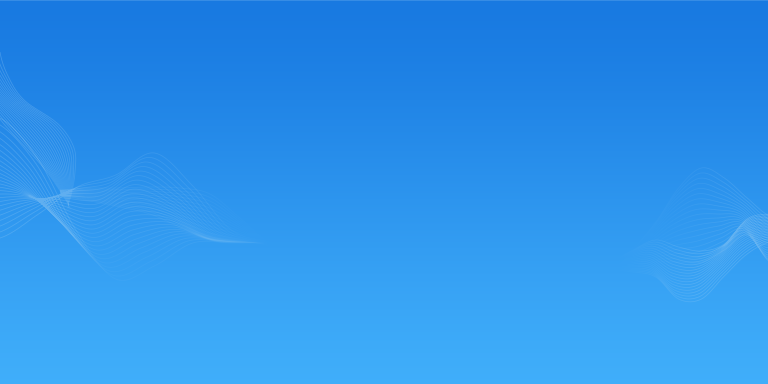
A Shadertoy shader for this background:

```glsl
// A blue vertical gradient with two translucent, twisting line ribbons at the sides.
// Each ribbon is a loop of thin strands blended between two spline edges; the
// inner strands slide along the ribbon so that its twists stay open.

#define GRID vec2(768.0, 384.0)   // design units across the canvas, y downward
#define LINE_WIDTH 0.75           // strand width in design units
#define STRAND_ALPHA 0.36
#define TOP_COLOR vec3(0.092, 0.473, 0.880)
#define BOTTOM_COLOR vec3(0.250, 0.682, 0.980)
#define STRAND_COLOR vec3(0.58, 0.79, 0.95)

// Catmull-Rom spline through eight evenly spaced knots: value and slope over t.
vec2 spline(float t, float knots[8]) {
    float s = t * 7.0;
    int i = clamp(int(floor(s)), 0, 6);
    float f = s - float(i);
    float a = knots[max(i - 1, 0)];
    float b = knots[i];
    float c = knots[i + 1];
    float d = knots[min(i + 2, 7)];
    float k1 = 0.5 * (c - a);
    float k2 = 0.5 * (2.0 * a - 5.0 * b + 4.0 * c - d);
    float k3 = 0.5 * (3.0 * (b - c) + d - a);
    return vec2(b + f * (k1 + f * (k2 + f * k3)),
                7.0 * (k1 + f * (2.0 * k2 + f * 3.0 * k3)));
}

// Strand coverage of a ribbon that runs along q.x between range.x and range.y.
float ribbon(vec2 q, vec2 range, float edgeA[8], float edgeB[8], int count, float slide) {
    float extent = range.y - range.x;
    float t = (q.x - range.x) / extent;
    if (t < 0.0 || t > 1.0) return 0.0;
    float pixels = iResolution.y / GRID.y;
    float width = LINE_WIDTH * pixels;
    float cover = 0.0;
    for (int i = 0; i <= count; i++) {
        float k = float(i) / float(count);
        float along = t + slide * 4.0 * k * (1.0 - k);
        vec2 strand = mix(spline(along, edgeA), spline(along, edgeB), k);
        float slope = strand.y / extent;
        float dist = abs(q.y - strand.x) * pixels / sqrt(1.0 + slope * slope);
        cover += clamp(min(0.5 * width + 0.5 - dist, width), 0.0, 1.0);
    }
    return cover;
}

float leftRibbons(vec2 p) {
    if (p.x > 275.0) return 0.0;
    // Upright fold beside the left border, running down the canvas.
    float fold = ribbon(p.yx, vec2(52.0, 220.0),
        float[8](-70.0, -40.0, -15.0, 4.0, 26.0, 47.0, 63.0, 76.0),
        float[8](0.0, 8.0, 24.0, 58.0, 74.0, 75.0, 71.0, 64.0), 19, 0.0);
    fold *= 1.0 - smoothstep(165.0, 215.0, p.y);

    // Long ribbon that twists once and opens into two lobes.
    float twist = ribbon(p, vec2(0.0, 270.0),
        float[8](118.0, 160.0, 232.0, 279.0, 266.0, 243.0, 243.0, 243.0),
        float[8](238.0, 214.0, 187.0, 175.0, 153.0, 186.0, 230.0, 241.0), 25, 0.09);
    twist *= 1.0 - 0.65 * smoothstep(215.0, 275.0, p.y) * smoothstep(60.0, 90.0, p.x);

    // Flat veil laid over the lobes.
    float veil = ribbon(p, vec2(60.0, 270.0),
        float[8](190.0, 188.0, 188.0, 187.0, 188.0, 194.0, 218.0, 242.0),
        float[8](196.0, 201.0, 207.0, 214.0, 227.0, 240.0, 243.0, 243.0), 13, 0.0);

    float fade = mix(1.0, 0.6, smoothstep(40.0, 110.0, p.x));
    fade *= 1.0 - smoothstep(175.0, 272.0, p.x);
    return (0.9 * fold + 0.85 * twist + 0.5 * veil) * fade;
}

float rightRibbons(vec2 p) {
    vec2 range = vec2(610.0, 770.0);
    if (p.x < range.x) return 0.0;
    float leaf = ribbon(p, range,
        float[8](262.0, 250.0, 240.0, 247.0, 251.0, 244.0, 219.0, 214.0),
        float[8](270.0, 272.0, 277.0, 299.0, 299.0, 276.0, 254.0, 242.0), 18, 0.04);
    float crest = ribbon(p, range,
        float[8](258.0, 248.0, 222.0, 188.0, 168.0, 178.0, 198.0, 216.0),
        float[8](266.0, 266.0, 262.0, 262.0, 262.0, 250.0, 235.0, 262.0), 18, 0.04);
    leaf *= smoothstep(615.0, 710.0, p.x);
    crest *= smoothstep(630.0, 770.0, p.x);
    return 0.85 * leaf + 0.7 * crest;
}

void mainImage(out vec4 fragColor, in vec2 fragCoord) {
    vec2 uv = fragCoord / iResolution.xy;
    vec2 p = vec2(uv.x, 1.0 - uv.y) * GRID;

    // Background gradient, eased at both ends, with a thin pale rim on top.
    float depth = 1.0 - uv.y;
    depth = mix(depth, smoothstep(0.0, 1.0, depth), 0.4);
    vec3 color = mix(TOP_COLOR, BOTTOM_COLOR, depth);
    color = mix(color, STRAND_COLOR, 0.25 * (1.0 - smoothstep(0.4, 1.4, p.y)));

    // Line ribbons.
    float cover = leftRibbons(p) + rightRibbons(p);
    color = mix(color, STRAND_COLOR, min(STRAND_ALPHA * cover, 0.5));

    fragColor = vec4(color, 1.0);
}
```
